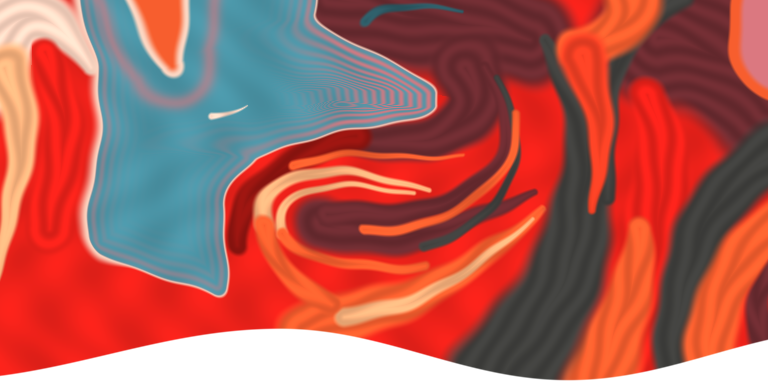
Reproduce this background procedurally as a Shadertoy shader.

```glsl
// Marbled paint: teal, maroon, charcoal and orange pools above a white wave.
// Tapered quadratic curves are layered like brush strokes over a red ground,
// with layered sines bending the paint and streaks following each stroke.

const vec3 RED = vec3(.93, .13, .10);
const vec3 ORANGE = vec3(.97, .37, .18);
const vec3 PEACH = vec3(.98, .70, .49);
const vec3 CREAM = vec3(.99, .84, .76);
const vec3 PINK = vec3(.86, .47, .50);
const vec3 MAROON = vec3(.42, .17, .19);
const vec3 CHARCOAL = vec3(.25, .25, .24);
const vec3 TEAL = vec3(.29, .58, .65);

// Distance to a quadratic curve, and the parameter of its nearest point
vec2 curve(vec2 p, vec2 A, vec2 B, vec2 C) {
    vec2 a = B - A, b = A - 2. * B + C, d = A - p;
    float k = 1. / dot(b, b), kx = k * dot(a, b);
    float ky = k * (2. * dot(a, a) + dot(d, b)) / 3.;
    float m = ky - kx * kx, q = kx * (2. * kx * kx - 3. * ky) + k * dot(d, a);
    float h = q * q + 4. * m * m * m;
    vec2 t;
    if (h >= 0.) {
        vec2 r = (vec2(1, -1) * sqrt(h) - q) * .5;
        r = sign(r) * pow(abs(r), vec2(1. / 3.));
        t = vec2(r.x + r.y - kx);
    } else {
        float z = sqrt(-m), v = acos(clamp(q / (m * z * 2.), -1., 1.)) / 3.;
        t = vec2(2. * cos(v), -sin(v) * sqrt(3.) - cos(v)) * z - kx;
    }
    t = clamp(t, 0., 1.);
    float d0 = length(d + (2. * a + b * t.x) * t.x);
    float d1 = length(d + (2. * a + b * t.y) * t.y);
    return d0 < d1 ? vec2(d0, t.x) : vec2(d1, t.y);
}

// Tapered stroke whose streaks run along its length
void paint(inout vec3 col, vec2 p, vec2 a, vec2 b, vec2 c, float w0, float w1, vec3 ink) {
    vec2 q = curve(p, a, b, c);
    float w = mix(w0, w1, q.y), soft = .003 + .2 * w;
    ink *= 1. + .09 * sin(130. * q.x + 9. * q.y);
    col = mix(ink, col, smoothstep(-soft, soft, q.x - w));
}

float tealRight(float y) {
    return .585 + .1 * smoothstep(.46, .66, y) + .45 * smoothstep(.59, .73, y)
         - .32 * smoothstep(.76, .96, y);
}

// Signed distance to the teal pool, with rounded corners
float tealPool(vec2 p) {
    float slope = (tealRight(p.y + .005) - tealRight(p.y - .005)) / .01;
    float right = (p.x - tealRight(p.y)) / sqrt(1. + slope * slope);
    float left = .23 + .03 * smoothstep(.35, .7, p.y) - .06 * smoothstep(.82, 1., p.y) - p.x;
    float bottom = (.439 - .38 * p.x - p.y) * .93;
    vec3 side = vec3(right, left, bottom) + .03;
    return length(max(side, 0.)) + min(max(side.x, max(side.y, side.z)), 0.) - .03;
}

void mainImage(out vec4 fragColor, in vec2 fragCoord) {
    vec2 uv = fragCoord / iResolution.xy * vec2(2, 1), p = uv;
    p += .006 * sin(p.yx * 17. + vec2(0, 2)) + .003 * sin(p.yx * 41. + p * 9.);
    float grain = sin(p.x * 31. + 4. * sin(p.y * 7.)) * sin(p.y * 23. + 5. * p.x);
    vec3 col = RED * (1. + .07 * grain);

    // Pale wash on the left
    paint(col, p, vec2(-.05, .83), vec2(.08, 1.08), vec2(.24, .82), .13, .02, CREAM);
    paint(col, p, vec2(.02, .83), vec2(.1, .6), vec2(-.02, .28), .06, .01, PEACH);
    paint(col, p, vec2(.12, .86), vec2(.2, .7), vec2(.13, .4), .035, .06, RED);

    // Maroon fields and the band beneath the teal
    paint(col, p, vec2(.85, 1.), vec2(1.15, .95), vec2(1.38, .9), .15, .12, MAROON);
    paint(col, p, vec2(1.22, .82), vec2(1.32, .62), vec2(.9, .63), .09, .04, MAROON);
    paint(col, p, vec2(.92, .64), vec2(.62, .57), vec2(.62, .36), .04, .025, RED * .62);
    paint(col, p, vec2(1.72, .9), vec2(1.9, .9), vec2(2., .72), .18, .16, MAROON);
    paint(col, p, vec2(.95, .94), vec2(1., 1.02), vec2(1.2, .97), .014, .004, TEAL * .6);

    // Orange fan and the loops around the eye
    paint(col, p, vec2(1.42, .46), vec2(1.2, .24), vec2(.8, .14), .008, .075, ORANGE);
    paint(col, p, vec2(1.39, .43), vec2(1.18, .23), vec2(.9, .17), .004, .025, PEACH);
    paint(col, p, vec2(.76, .57), vec2(.9, .61), vec2(1.2, .59), .012, .004, ORANGE);
    paint(col, p, vec2(1.12, .51), vec2(.66, .62), vec2(.69, .42), .006, .026, PEACH);
    paint(col, p, vec2(.69, .42), vec2(.71, .28), vec2(.86, .2), .026, .025, ORANGE);
    paint(col, p, vec2(1.08, .5), vec2(.7, .55), vec2(.735, .4), .005, .014, PEACH);
    paint(col, p, vec2(.735, .4), vec2(.8, .28), vec2(1.1, .31), .014, .012, ORANGE);

    // Eye and the curling tail
    paint(col, p, vec2(.84, .415), vec2(1.08, .33), vec2(1.4, .5), .07, .008, MAROON);
    paint(col, p, vec2(.86, .44), vec2(1.46, .43), vec2(1.27, .82), .03, .014, MAROON);
    paint(col, p, vec2(1.1, .36), vec2(1.44, .44), vec2(1.3, .79), .012, .008, CHARCOAL);
    paint(col, p, vec2(.95, .395), vec2(1.36, .43), vec2(1.34, .7), .012, .01, ORANGE);

    // Red and orange column on the right
    paint(col, p, vec2(1.69, .75), vec2(1.8, .4), vec2(1.57, -.05), .045, .14, RED);
    paint(col, p, vec2(1.67, .4), vec2(1.64, .2), vec2(1.56, 0.), .03, .1, ORANGE);

    // Charcoal bands and the orange finger between them
    paint(col, p, vec2(1.42, .9), vec2(1.68, .5), vec2(1.3, 0.), .015, .14, CHARCOAL);
    paint(col, p, vec2(1.77, 1.02), vec2(1.53, .85), vec2(1.59, .48), .035, .018, CHARCOAL);
    paint(col, p, vec2(1.64, 1.03), vec2(1.66, .89), vec2(1.5, .88), .08, .05, ORANGE);
    paint(col, p, vec2(1.52, .86), vec2(1.58, .7), vec2(1.55, .45), .06, .01, mix(ORANGE, RED, .5));
    paint(col, p, vec2(2.03, .6), vec2(1.74, .45), vec2(1.76, 0.), .085, .05, CHARCOAL);
    paint(col, p, vec2(2.05, .42), vec2(1.8, .3), vec2(1.87, -.05), .06, .07, ORANGE);
    paint(col, p, vec2(2.01, .3), vec2(1.94, .22), vec2(2., .1), .02, .04, MAROON);

    // Pink corner
    vec2 corner = curve(p, vec2(2.02, 1.05), vec2(1.99, .9), vec2(2.03, .84));
    col = mix(ORANGE, col, smoothstep(.105, .115, corner.x));
    col = mix(PINK, col, smoothstep(.07, .09, corner.x));

    // Teal pool with a pale rim, a striped tongue and a dipping finger
    float d = tealPool(p);
    float rim = mix(.035, .008, smoothstep(.2, .35, p.x));
    col = mix(CREAM, col, smoothstep(0., rim, d));
    vec3 pool = TEAL * (1. + .06 * grain);
    float tongue = smoothstep(.68, 1.08, p.x) + .7 * exp(28. * min(d, 0.));
    pool = mix(pool, PINK, clamp(tongue, 0., 1.) * (.5 + .4 * sin(d * 270.)));
    vec2 dip = curve(p, vec2(.4, 1.05), vec2(.43, .9), vec2(.455, .83));
    float depth = dip.x - mix(.085, .025, dip.y);
    pool = mix(pool, PINK, .55 * exp(-pow((depth - .075) / .02, 2.)));
    pool = mix(CREAM, pool, smoothstep(0., .014, depth));
    pool = mix(ORANGE, pool, smoothstep(-.025, 0., depth));
    paint(pool, p, vec2(.55, .69), vec2(.59, .69), vec2(.64, .73), .008, .001, CREAM);
    col = mix(pool, col, smoothstep(-.003, .003, d));

    // White wave along the bottom
    float wave = .077 + .067 * cos((uv.x - .73) * (uv.x < .73 ? 3.5 : 4.19));
    float px = 1. / iResolution.y;
    col = mix(vec3(1), col, smoothstep(-px, px, uv.y - wave));
    fragColor = vec4(col, 1);
}
```
